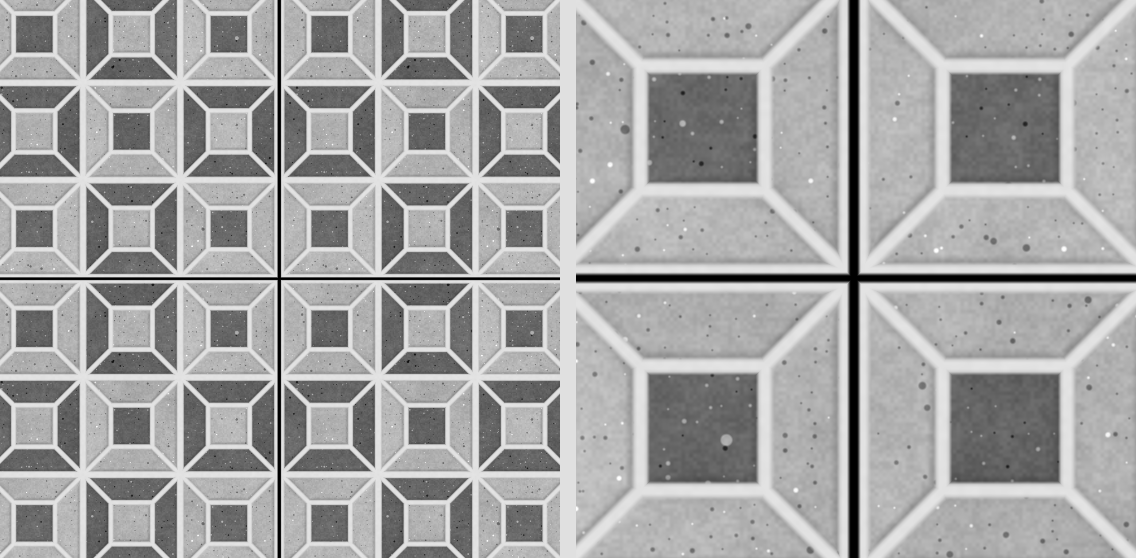
Left: the whole. Right: its middle third, enlarged.
This pattern is drawn by a Shadertoy shader. Its source:

```glsl
// Grey terrazzo tiles: 3x3 blocks of bevelled square frames, parted by black joints
#define CELL 0.1737                   // cell size, in canvas widths
#define PERIOD vec2(0.5273, 0.5260)   // block repeat, joint included
#define CENTRE vec2(0.7624, 0.2357)   // centre of one block
#define CORE 0.187                    // half side of the middle square, in cells
#define FACE vec2(0.240, 0.464)       // inner and outer reach of the sloped faces
#define MITRE 0.037                   // half width of the diagonal strips
#define LIGHT 0.70
#define DARK 0.395
#define GROUT 0.885
#define SPECKLE 0.30                  // share of speckle sites in use

float hash(vec2 p, float seed) {
    uvec3 q = uvec3(ivec3(vec3(p, seed)) + 4096);
    uint n = q.x * 1597334673U ^ q.y * 3812015801U ^ q.z * 2798796415U;
    n = (n ^ (n >> 15)) * 2246822519U;
    n = (n ^ (n >> 13)) * 3266489917U;
    return float((n ^ (n >> 16)) >> 8) / 16777216.0;
}

float noise(vec2 p, float seed) {
    vec2 i = floor(p), f = fract(p);
    f = f * f * (3.0 - 2.0 * f);
    return mix(mix(hash(i, seed), hash(i + vec2(1, 0), seed), f.x),
               mix(hash(i + vec2(0, 1), seed), hash(i + 1.0, seed), f.x), f.y);
}

// Signed distance to the nearest stone piece: middle square or sloped face
float pieceDistance(vec2 c) {
    vec2 a = abs(c);
    float far = max(a.x, a.y), near = min(a.x, a.y);
    float face = max(max(FACE.x - far, far - FACE.y), (near - far + MITRE) * 0.707);
    return min(far - CORE, face);
}

// Scattered chips: negative for dark pits, positive for pale grains
float speckles(vec2 b, float paleShare, float blur) {
    float sum = 0.0;
    for (int layer = 0; layer < 3; layer++) {
        float seed = 10.0 + 5.0 * float(layer);
        float density = 20.0 - 6.0 * float(layer);
        vec2 p = b * density + float(layer) * 0.37;
        vec2 site = floor(p);
        vec2 spot = 0.25 + 0.5 * vec2(hash(site, seed), hash(site, seed + 1.0));
        float size = mix(0.05, 0.18, pow(hash(site, seed + 2.0), 3.0));
        float used = step(hash(site, seed + 3.0), SPECKLE / (1.0 + 2.0 * float(layer)));
        float pale = step(hash(site, seed + 4.0), paleShare);
        float soft = blur * density * 0.6;
        float chip = 1.0 - smoothstep(size - soft, size + soft, length(fract(p) - spot));
        sum += chip * used * mix(-0.27, 0.27, pale);
    }
    return sum;
}

void mainImage(out vec4 fragColor, in vec2 fragCoord) {
    // Block, then cell coordinates; every block carries the same wear
    vec2 p = fragCoord / iResolution.x - CENTRE;
    vec2 b = (p - PERIOD * floor(p / PERIOD + 0.5)) / CELL;
    vec2 id = clamp(floor(b + 1.5), 0.0, 2.0);
    vec2 c = b + 1.0 - id;
    float pixel = 1.0 / (CELL * iResolution.x);
    float soft = max(pixel * 0.7, 0.008);

    // Which piece, and whether it is pale or dark
    vec2 a = abs(c);
    float far = max(a.x, a.y);
    bool core = far < 0.5 * (CORE + FACE.x);
    float side = core ? 0.0 : a.x > a.y ? 2.0 + sign(c.x) : 6.0 + sign(c.y);
    bool pale = (mod(id.x + id.y, 2.0) < 0.5) != core;

    // Stone: tone per piece, mottling, fine grain and chips
    float stone = pale ? LIGHT : DARK;
    stone += 0.045 * (hash(id, 50.0 + side) - 0.5);
    stone += 0.050 * (noise(b * 5.0, 1.0) - 0.5);
    stone += 0.045 * (noise(b * vec2(22.0, 30.0), 2.0) - 0.5);
    stone += 0.060 * (noise(b * 75.0, 3.0) - 0.5);
    stone += speckles(b, pale ? 0.25 : 0.55, max(pixel, 0.008));

    // Edge shading, deeper toward the lower right
    float d = pieceDistance(c);
    vec2 lean = vec2(0.012, -0.012);
    float slope = (pieceDistance(c + lean) - pieceDistance(c - lean)) / 0.034;
    float rim = 1.0 - smoothstep(0.0, 0.035, -d);
    stone *= 1.0 - rim * (0.09 + 0.10 * slope);

    // Raised pale strips with soft shoulders
    float strip = GROUT - 0.10 * (1.0 - smoothstep(0.0, 0.018, d));
    strip += 0.02 * (noise(b * 40.0, 4.0) - 0.5);
    float tone = mix(stone, strip, smoothstep(-soft, soft, d));

    // Black joints between blocks
    float rimOut = max(abs(b.x), abs(b.y)) - 1.5;
    tone *= 1.0 - smoothstep(-soft, soft, rimOut);
    fragColor = vec4(vec3(clamp(tone, 0.0, 1.0)), 1.0);
}
```
